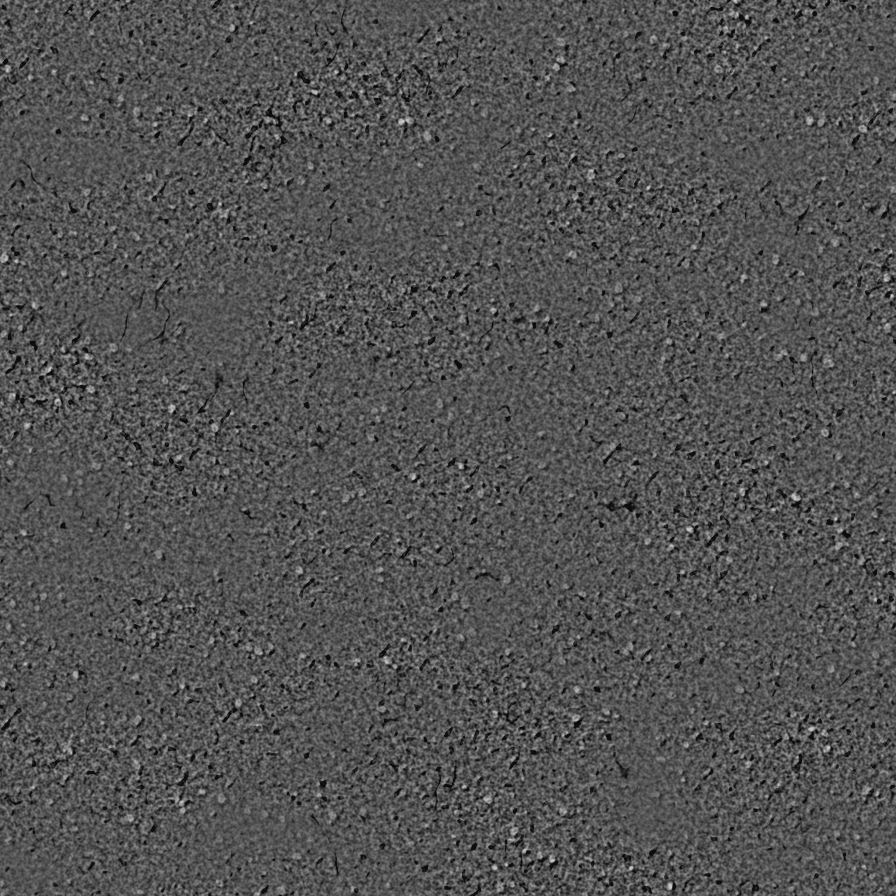
A Shadertoy shader for this texture:

```glsl
// Draws fine dark grey asphalt: tight grain, small pits, short cracks and pale grit.

const vec3  STONE_GREY   = vec3(0.330);
const float GRAIN_SCALE  = 190.0;  // grain cells across the canvas
const float GRAIN_AMOUNT = 0.37;
const float PIT_SCALE    = 100.0;
const float PIT_DEPTH    = 0.25;
const float RIM_LIGHT    = 0.09;
const vec2  RIM_OFFSET   = vec2(0.0030, -0.0022);
const vec2  CRACK_SCALE  = vec2(46.0, 27.0);
const float CRACK_WIDTH  = 0.075;
const float CRACK_DEPTH  = 0.22;
const float GRIT_SCALE   = 80.0;
const float GRIT_SHARE   = 0.10;
const float GRIT_LIGHT   = 0.20;
const vec2  PATCH_SCALE  = vec2(4.0, 8.0);
const float PATCH_AMOUNT = 0.75;

vec2 hash22(vec2 p) {
    vec3 q = fract(vec3(p.xyx) * vec3(0.1031, 0.1030, 0.0973));
    q += dot(q, q.yzx + 33.33);
    return fract((q.xx + q.yz) * q.zy);
}

vec2 gradient(vec2 cell) {
    float angle = 6.28319 * hash22(cell).x;
    return vec2(cos(angle), sin(angle));
}

float gradientNoise(vec2 p) {
    vec2 i = floor(p), f = fract(p);
    vec2 u = f * f * f * (f * (f * 6.0 - 15.0) + 10.0);
    vec2 e = vec2(1.0, 0.0);
    float a = dot(gradient(i), f);
    float b = dot(gradient(i + e.xy), f - e.xy);
    float c = dot(gradient(i + e.yx), f - e.yx);
    float d = dot(gradient(i + e.xx), f - e.xx);
    return mix(mix(a, b, u.x), mix(c, d, u.x), u.y);
}

vec2 rotate(vec2 p, float angle) {
    float c = cos(angle), s = sin(angle);
    return vec2(c * p.x - s * p.y, s * p.x + c * p.y);
}

// Three turned octaves, so that no lattice direction shows
float grain(vec2 p) {
    float coarse = gradientNoise(rotate(p, 0.4) * GRAIN_SCALE * 0.6 + 11.0);
    float medium = gradientNoise(rotate(p, 1.1) * GRAIN_SCALE + 237.0);
    float fine   = gradientNoise(rotate(p, 2.0) * GRAIN_SCALE * 1.7 + 419.0);
    return 0.30 * coarse + 0.65 * medium + 0.55 * fine;
}

// Horizontally drawn-out zones of rough and smooth surface
float roughness(vec2 p) {
    float zones = gradientNoise(p * PATCH_SCALE + 5.3)
                + 0.6 * gradientNoise(p * PATCH_SCALE * 2.7 + 31.7);
    return clamp(1.0 + PATCH_AMOUNT * zones, 0.6, 1.5);
}

float pits(vec2 p, float rough) {
    float hollow = gradientNoise(rotate(p, 0.7) * PIT_SCALE * vec2(1.15, 0.9) + 71.0);
    return smoothstep(0.32, 0.48, hollow * mix(1.0, rough, 0.6));
}

// Short broken fissures, mostly upright
float cracks(vec2 p) {
    vec2 q = rotate(p, 0.25);
    q += 0.004 * gradientNoise(p * 70.0 + 3.0);
    float line = abs(gradientNoise(q * CRACK_SCALE + 53.0));
    float zone = smoothstep(0.18, 0.40, gradientNoise(p * 15.0 + 91.0));
    float gaps = smoothstep(-0.05, 0.15, gradientNoise(p * 52.0 + 17.0));
    return (1.0 - smoothstep(0.2 * CRACK_WIDTH, CRACK_WIDTH, line)) * zone * gaps;
}

// Pale stones with a shadow at the lower right: x is light, y is shade
vec2 grit(vec2 p) {
    vec2 q = p * GRIT_SCALE, cell = floor(q), result = vec2(0.0);
    for (int y = -1; y <= 1; y++)
    for (int x = -1; x <= 1; x++) {
        vec2 id = cell + vec2(x, y);
        vec2 place = hash22(id + 7.0), kind = hash22(id + 151.0);
        float present = step(kind.x, GRIT_SHARE);
        float radius = mix(0.18, 0.44, kind.y * kind.y);
        vec2 d = rotate(q - id - place, 6.28319 * place.x) * vec2(1.0, 1.3);
        vec2 s = q - id - place - vec2(0.22, -0.20);
        float stone = 1.0 - smoothstep(radius - 0.12, radius + 0.12, length(d));
        float shade = 1.0 - smoothstep(radius - 0.12, radius + 0.15, length(s));
        result = max(result, present * vec2(stone, shade));
    }
    return vec2(result.x, result.y * (1.0 - result.x));
}

void mainImage(out vec4 fragColor, in vec2 fragCoord) {
    vec2 p = fragCoord / iResolution.y;
    float rough = roughness(p);

    // Grain and hollows
    float pit = pits(p, rough);
    float rim = pits(p + RIM_OFFSET, rough) * (1.0 - pit);
    float tone = GRAIN_AMOUNT * rough * grain(p);
    tone += RIM_LIGHT * rim - PIT_DEPTH * pit;

    // Fissures and loose stones
    tone -= CRACK_DEPTH * cracks(p);
    vec2 stones = grit(p);
    tone += rough * (GRIT_LIGHT * stones.x - 0.12 * stones.y);

    fragColor = vec4(clamp(STONE_GREY + tone, 0.05, 0.78), 1.0);
}
```
